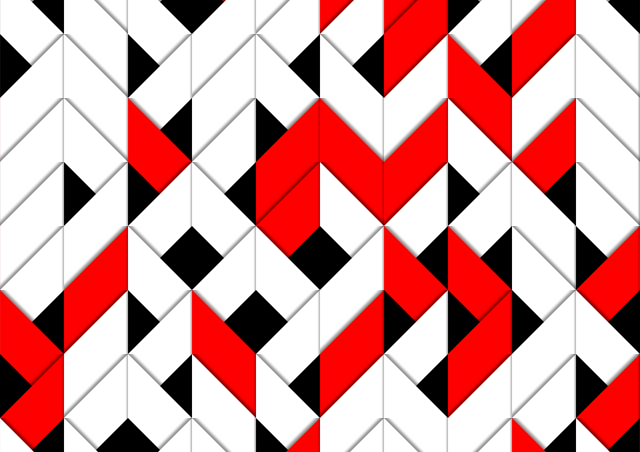
Reproduce this background procedurally as a WebGL 2 fragment shader.

```glsl
#version 300 es
precision highp float;
// Ten columns of stacked slanted bands in red and white, folded over black gaps.

uniform vec2 u_resolution;
out vec4 fragColor;

const float COLUMNS = 10.0;
const float RED_SHARE = 0.29;         // chance that a band is red
const float ZIGZAG = 0.62;            // chance that a slope follows the checkerboard
const float EDGE_SHADOW = 0.45;       // darkness beside a slanted edge
const float EDGE_SHADOW_WIDTH = 0.085;
const float SEAM_SHADOW = 0.28;       // darkness beside a column seam
const float SEAM_SHADOW_WIDTH = 0.045;
const vec3 WHITE = vec3(1.0);
const vec3 RED = vec3(1.0, 0.0, 0.0);
const vec3 BLACK = vec3(0.0);

// Integer hash: one value in 0..1 for each band and channel.
float hash(vec2 id, uint channel) {
    uvec2 q = uvec2(ivec2(id) + 512);
    uint h = q.x * 1597334677u ^ q.y * 3812015801u ^ (channel + 7u) * 2654435769u;
    h = (h ^ (h >> 16)) * 2246822519u;
    h = (h ^ (h >> 13)) * 3266489917u;
    h ^= h >> 16;
    return float(h >> 8) / 16777216.0;
}

bool isRising(vec2 band) {
    bool even = mod(band.x + band.y, 2.0) < 0.5;
    return even == (hash(band, 0u) < ZIGZAG);
}

vec3 bandColor(vec2 band) {
    return hash(band, 1u) < RED_SHARE ? RED : WHITE;
}

// Signed distance above the diagonal of a unit cell.
float aboveDiagonal(vec2 cell, bool rising) {
    float edge = rising ? cell.x : 1.0 - cell.x;
    return (cell.y - edge) * 0.70710678;
}

float falloff(float distance, float width) {
    float t = 1.0 - clamp(distance / width, 0.0, 1.0);
    return t * t * (3.0 - 2.0 * t);
}

// Each band straddles a grid line; the lower one overlaps the upper one.
vec3 columnColor(float column, vec2 p, float pixel) {
    float row = floor(p.y);
    vec2 cell = vec2(p.x - column, p.y - row);
    vec2 lower = vec2(column, row);
    vec2 upper = vec2(column, row + 1.0);
    bool lowerRising = isRising(lower);
    bool upperRising = isRising(upper);

    // Opposite slopes leave a black triangle uncovered.
    float upperCover = 1.0;
    if (lowerRising != upperRising) {
        upperCover = smoothstep(-pixel, pixel, aboveDiagonal(cell, upperRising));
    }
    vec3 color = mix(BLACK, bandColor(upper), upperCover);

    float edge = aboveDiagonal(cell, lowerRising);
    color *= 1.0 - EDGE_SHADOW * falloff(edge, EDGE_SHADOW_WIDTH);
    return mix(bandColor(lower), color, smoothstep(-pixel, pixel, edge));
}

void main() {
    float pixel = COLUMNS / u_resolution.x;
    vec2 p = (gl_FragCoord.xy - 0.5 * u_resolution) * pixel;
    p.x += 0.5 * COLUMNS;
    pixel *= 0.7;

    // Join the two columns at the nearest seam; the right one shades the left.
    float seam = floor(p.x + 0.5);
    float side = p.x - seam;
    vec3 left = columnColor(seam - 1.0, p, pixel);
    vec3 right = columnColor(seam, p, pixel);
    left *= 1.0 - SEAM_SHADOW * falloff(-side, SEAM_SHADOW_WIDTH);
    fragColor = vec4(mix(left, right, smoothstep(-pixel, pixel, side)), 1.0);
}
```
